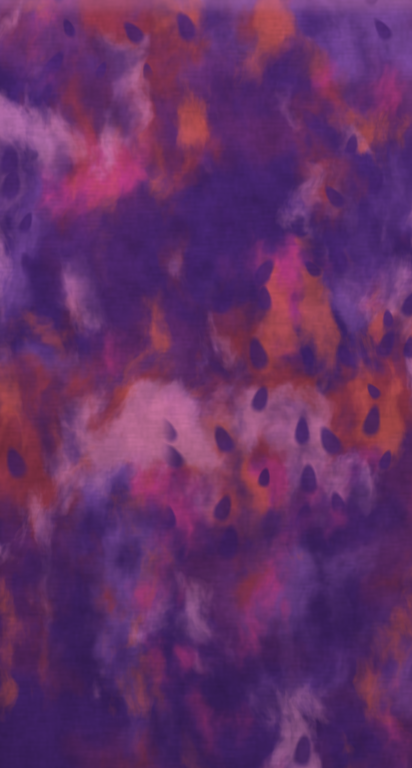
This texture is drawn by a Shadertoy shader. Its source:

```glsl
// Ice-dyed cloth: indigo and violet clouds with magenta, rust and mauve bleeds and dark petal blots
const vec3 INDIGO  = vec3(0.245, 0.125, 0.385);
const vec3 VIOLET  = vec3(0.44, 0.26, 0.55);
const vec3 PLUM    = vec3(0.37, 0.15, 0.36);
const vec3 MAGENTA = vec3(0.65, 0.20, 0.45);
const vec3 RUST    = vec3(0.53, 0.19, 0.25);
const vec3 ORANGE  = vec3(0.68, 0.30, 0.29);
const vec3 MAUVE   = vec3(0.69, 0.42, 0.62);
const vec3 BLOT    = vec3(0.25, 0.12, 0.39);
const float WARP = 0.055;       // how far the dye wanders
const float BLOT_CELL = 0.052;  // spacing of the petal blots
const float BLOT_SHARE = 0.60;  // part of the cells holding a blot
const float WEAVE = 0.055;      // strength of the threads

float hash(vec2 p) {
    return fract(sin(dot(p, vec2(127.1, 311.7))) * 43758.5453);
}

float noise(vec2 p) {
    vec2 i = floor(p), f = fract(p);
    f = f * f * (3.0 - 2.0 * f);
    return mix(mix(hash(i), hash(i + vec2(1, 0)), f.x),
               mix(hash(i + vec2(0, 1)), hash(i + vec2(1, 1)), f.x), f.y);
}

float fbm(vec2 p) {
    float sum = 0.0, amp = 0.5;
    for (int i = 0; i < 5; i++) {
        sum += amp * noise(p);
        p = mat2(0.8, 0.6, -0.6, 0.8) * p * 2.03 + 17.3;
        amp *= 0.5;
    }
    return sum / 0.97;
}

// Soft elliptical pool of dye
float pool(vec2 p, vec2 centre, vec2 radius) {
    vec2 d = (p - centre) / radius;
    return exp(-dot(d, d));
}

// Cloud coverage; a larger bias spreads the dye further
float bleed(vec2 p, float bias) {
    return smoothstep(0.46, 0.70, fbm(p) + bias);
}

// Scattered, mostly upright petals with soft rims
float petals(vec2 p) {
    vec2 cell = floor(p / BLOT_CELL);
    float cover = 0.0;
    for (int y = -1; y <= 1; y++)
    for (int x = -1; x <= 1; x++) {
        vec2 id = cell + vec2(x, y);
        float seed = hash(id + 5.7);
        vec2 centre = (id + 0.2 + 0.6 * vec2(hash(id), hash(id + 31.0))) * BLOT_CELL;
        float angle = 1.3 * (hash(id + 71.0) - 0.5);
        float c = cos(angle), s = sin(angle);
        vec2 d = mat2(c, s, -s, c) * (p - centre);
        d /= vec2(0.010, 0.019) * mix(0.65, 1.2, hash(id + 13.0));
        d.x *= 1.0 + 0.35 * d.y;
        float petal = 1.0 - smoothstep(0.65, 1.2, length(d));
        cover = max(cover, petal * step(seed, BLOT_SHARE));
    }
    return cover;
}

void mainImage(out vec4 fragColor, in vec2 fragCoord) {
    vec2 uv = fragCoord / iResolution.xy;
    vec2 p = fragCoord / iResolution.y;

    // Wandering coordinates for the wet edges
    vec2 wander = vec2(fbm(p * 9.0), fbm(p * 9.0 + 40.0)) - 0.5;
    vec2 q = p + WARP * wander;
    vec2 w = uv + vec2(0.30, 0.16) * wander;

    // Where each dye was poured
    float pinkPool = pool(w, vec2(0.60, 0.39), vec2(0.42, 0.08))
                   + pool(w, vec2(0.95, 0.58), vec2(0.22, 0.13))
                   + 0.65 * pool(w, vec2(0.20, 0.83), vec2(0.25, 0.11))
                   + 0.45 * pool(w, vec2(0.55, 0.20), vec2(0.40, 0.06));
    float rustPool = pool(w, vec2(0.30, 0.46), vec2(0.38, 0.09))
                   + pool(w, vec2(0.88, 0.46), vec2(0.20, 0.045))
                   + 0.85 * pool(w, vec2(0.42, 0.96), vec2(0.25, 0.07))
                   + 0.65 * pool(w, vec2(0.38, 0.83), vec2(0.20, 0.06))
                   + 0.50 * pool(w, vec2(0.40, 0.22), vec2(0.25, 0.04));
    float lilacPool = pool(w, vec2(0.42, 0.42), vec2(0.16, 0.05))
                    + 0.65 * smoothstep(0.75, 1.05, uv.y);
    float indigoPool = pool(w, vec2(0.52, 0.65), vec2(0.40, 0.12))
                     + pool(w, vec2(0.50, 0.31), vec2(0.90, 0.04));

    // Cool ground, then the warm bleeds
    vec3 col = mix(INDIGO, VIOLET, 0.85 * bleed(q * vec2(11.0, 8.0), 0.32 * lilacPool - 0.02));
    col = mix(col, PLUM, 0.65 * bleed(q * 7.0 + 9.0, 0.20 * (pinkPool + rustPool) - 0.01));
    col = mix(col, MAGENTA, 0.90 * bleed(q * vec2(14.0, 9.0) + 23.0, 0.34 * pinkPool - 0.13));
    col = mix(col, RUST, 0.85 * bleed(q * vec2(12.0, 8.0) + 51.0, 0.34 * rustPool - 0.14));
    col = mix(col, ORANGE, 0.75 * bleed(q * vec2(20.0, 12.0) + 77.0, 0.20 * rustPool - 0.12));
    float mauveBias = 0.14 * pinkPool + 0.17 * lilacPool - 0.12;
    col = mix(col, MAUVE, 0.75 * bleed(q * vec2(18.0, 11.0) + 95.0, mauveBias));
    col = mix(col, INDIGO, 0.70 * bleed(q * vec2(13.0, 9.0) + 120.0, 0.22 * indigoPool - 0.06));

    // Petal blots gather in clusters
    float cluster = smoothstep(0.40, 0.56, noise(p * 7.0 + 3.0) + 0.10 * pinkPool);
    col = mix(col, BLOT, 0.80 * cluster * petals(p + 0.25 * WARP * wander));

    // Mottling, horizontal threads and light falling from the top
    col *= 0.86 + 0.28 * fbm(p * 34.0);
    col *= 1.0 + WEAVE * (noise(p * vec2(70.0, 330.0)) + noise(p * vec2(260.0, 120.0)) - 1.0);
    col *= mix(0.93, 1.08, smoothstep(0.1, 0.9, uv.y));
    col = mix(col, MAUVE, 0.40 * smoothstep(0.975, 1.0, uv.y));

    fragColor = vec4(clamp(col, 0.0, 1.0), 1.0);
}
```
